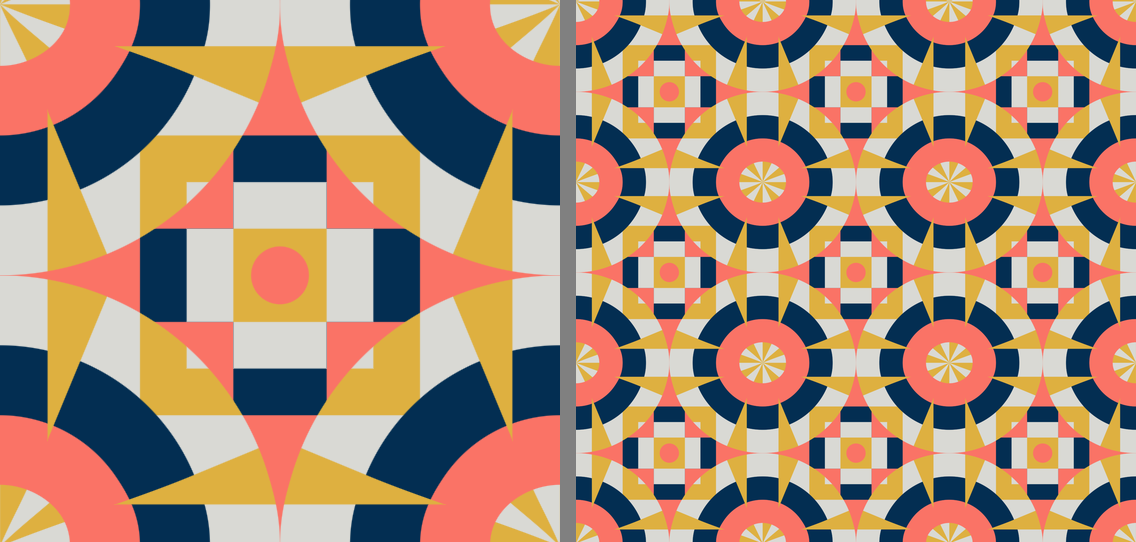
Left: one tile. Right: repeated 3 by 3.
Give the GLSL for this pattern, as a Shadertoy shader.

```glsl
// Geometric quilt tile: a concave four-pointed star over a stepped cross, with
// ringed pinwheel discs at the corners and slim gold beams along the sides.
// Mirror folding gives one quadrant; flat shapes are layered by signed distance.

const vec3 CREAM = vec3(0.85, 0.85, 0.83);
const vec3 GOLD  = vec3(0.87, 0.69, 0.25);
const vec3 NAVY  = vec3(0.01, 0.18, 0.32);
const vec3 CORAL = vec3(0.98, 0.45, 0.40);

// Lengths are in modules: the tile is twelve modules wide.
const vec2  REPEATS     = vec2(1.0);
const vec2  TILE        = vec2(12.0, 11.625);
const vec2  CENTRE      = vec2(0.5, 0.492);
const float HALF_TILE   = 6.0;
const float EASE_WIDTH  = 1.5;    // strip by the edge that absorbs the short side
const float RING        = 1.5;    // width of each corner ring
const float DOT_RADIUS  = 0.62;
const float BEAM_EDGE   = 4.98;   // straight side of a beam
const float BEAM_TIP    = 3.53;
const float BEAM_SLOPE  = 0.4142; // tan(22.5 degrees)
const float FAN_PAIRS   = 8.0;    // gold and cream wedges around each corner
const float EDGE_SOFT   = 1.3;    // edge width in pixels

float edgeWidth;

void paint(inout vec3 colour, vec3 ink, float dist) {
    colour = mix(colour, ink, clamp(0.5 - dist / edgeWidth, 0.0, 1.0));
}

float square(vec2 q, float halfSize) {
    return max(q.x, q.y) - halfSize;
}

// Tapered wedge with one straight side, symmetric about the x = 0 fold.
float beam(vec2 q) {
    float slant = BEAM_EDGE - q.y - (BEAM_TIP - q.x) * BEAM_SLOPE;
    return max(q.y - BEAM_EDGE, slant / length(vec2(1.0, BEAM_SLOPE)));
}

// Stepped cross and dot on the coral star.
vec3 starColour(vec2 q) {
    vec3 colour = CORAL;
    float arm = min(q.x, q.y) - 1.0;
    paint(colour, NAVY, max(arm, square(q, 3.0)));
    paint(colour, CREAM, max(arm, square(q, 2.0)));
    paint(colour, GOLD, square(q, 1.0));
    paint(colour, CORAL, length(q) - DOT_RADIUS);
    return colour;
}

// Everything inside a corner disc; spoke is the vector from its centre.
vec3 discColour(vec2 q, vec2 spoke) {
    float radius = length(spoke);
    vec3 colour = CREAM;

    // Frame corners
    paint(colour, GOLD, square(q, 3.0));
    paint(colour, CREAM, square(q, 2.0));

    // Rings, with beams lying over them
    paint(colour, NAVY, radius - 3.0 * RING);
    paint(colour, CORAL, radius - 2.0 * RING);
    paint(colour, GOLD, min(beam(q), beam(q.yx)));

    // Pinwheel
    float angle = atan(-spoke.y, spoke.x + 1e-5);
    float wedge = -sin(FAN_PAIRS * angle) * radius / FAN_PAIRS;
    vec3 fan = CREAM;
    paint(fan, GOLD, wedge);
    paint(colour, fan, radius - RING);
    return colour;
}

void mainImage(out vec4 fragColor, in vec2 fragCoord) {
    vec2 uv = fragCoord / iResolution.xy;
    vec2 p = (fract(REPEATS * (uv - CENTRE) + 0.5) - 0.5) * TILE;
    edgeWidth = EDGE_SOFT * TILE.x * REPEATS.x / iResolution.x;

    // Distance in from the tile edges, eased so circles close smoothly there
    vec2 inset = 0.5 * TILE - abs(p);
    inset += (HALF_TILE - 0.5 * TILE) * smoothstep(0.0, EASE_WIDTH, inset);

    vec2 q = HALF_TILE - inset;
    vec2 spoke = inset * mix(vec2(1.0), vec2(-1.0), step(0.0, p));

    vec3 colour = starColour(q);
    paint(colour, discColour(q, spoke), length(spoke) - HALF_TILE);
    fragColor = vec4(colour, 1.0);
}
```
